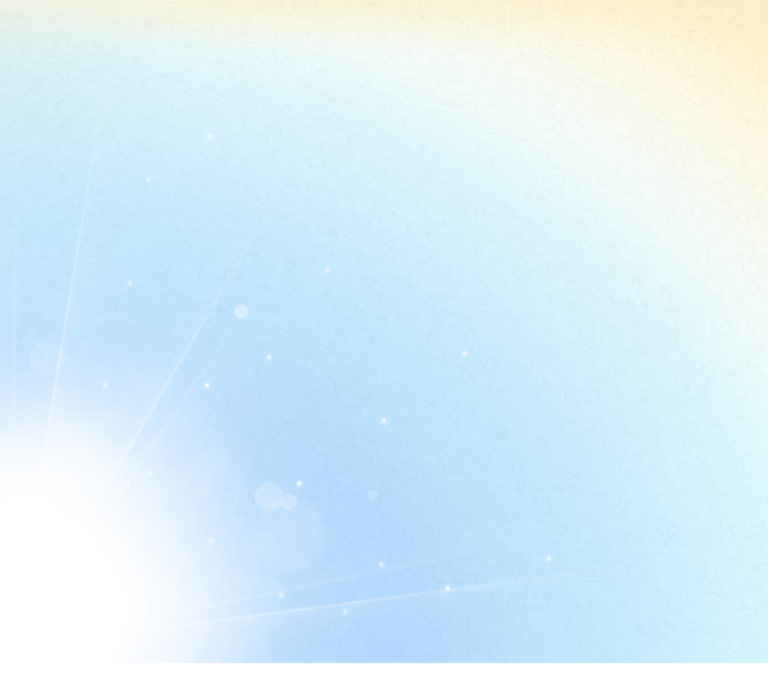
Reproduce this background procedurally as a WebGL 2 fragment shader.

```glsl
#version 300 es
precision highp float;
// Bright morning sky: an elliptical colour ramp runs from blue to pale gold,
// a white glow fills the lower left corner and sends out thin light rays,
// with soft discs, scattered sparkles and faint broken contour lines on top.
#define SKY_RADII vec2(1.16, 0.90)
#define GLOW_CENTER vec2(0.03, 0.12)
#define RAY_SOURCE vec2(0.018, 0.048)
#define RAY_STRENGTH 0.30
#define SPARKLE_COUNT 18
#define SPARKLE_SIZE 0.0034
#define GRAIN 0.012
#define CONTOUR_DEPTH 0.014
#define STRIP_HEIGHT 0.025

uniform vec2 u_resolution;
out vec4 fragColor;

float hash(vec2 p) {
    p = fract(p * vec2(0.1031, 0.1137));
    p += dot(p, p.yx + 33.33);
    return fract((p.x + p.y) * p.x * 97.3);
}

float noise(vec2 p) {
    vec2 cell = floor(p), f = fract(p);
    f = f * f * (3.0 - 2.0 * f);
    return mix(mix(hash(cell), hash(cell + vec2(1, 0)), f.x),
               mix(hash(cell + vec2(0, 1)), hash(cell + vec2(1, 1)), f.x), f.y);
}

// Background ramp, measured outward from the lower left corner
vec3 skyColor(vec2 p) {
    float d = length(p / SKY_RADII);
    vec3 c = vec3(0.69, 0.845, 0.99);
    c = mix(c, vec3(0.75, 0.895, 0.985), smoothstep(0.46, 0.74, d));
    c = mix(c, vec3(0.85, 0.955, 0.983), smoothstep(0.70, 1.02, d));
    c = mix(c, vec3(0.95, 0.98, 0.97), smoothstep(0.97, 1.16, d));
    c = mix(c, vec3(0.985, 0.972, 0.90), smoothstep(1.12, 1.32, d));
    c = mix(c, vec3(0.995, 0.935, 0.765), smoothstep(1.24, 1.50, d));
    // Warm band along the top, aqua at the right, grey-blue at the left
    float band = smoothstep(0.91, 1.01, p.y) * mix(0.3, 0.7, smoothstep(0.0, 0.4, p.x));
    c = mix(c, vec3(0.975, 0.935, 0.78), band);
    c += vec3(-0.01, 0.01, 0.008) * smoothstep(0.8, 1.13, p.x) * smoothstep(0.6, 0.2, p.y);
    float corner = smoothstep(0.3, 0.0, p.x) * smoothstep(0.7, 0.86, p.y);
    return c - vec3(0.015, 0.015, 0.025) * corner;
}

// Thin broken lines that follow the colour ramp, over a soft grain
float texture_(vec2 p) {
    float phase = 34.0 * length(p / SKY_RADII)
                + 2.2 * noise(p * 38.0) + 1.1 * noise(p * 90.0 + 5.0);
    float width = 0.09 + 0.6 * fwidth(phase);
    float line = smoothstep(width, 0.0, abs(fract(phase) - 0.5));
    line *= smoothstep(0.25, 0.6, noise(p * 55.0 + 19.0));
    return GRAIN * (noise(p * 150.0) - 0.5) + CONTOUR_DEPTH * (0.2 - line);
}

// One beam: a crisp bright edge with a soft veil on one side
float beam(vec2 q, float angle, float reach, float side) {
    vec2 dir = vec2(cos(angle), sin(angle));
    float along = dot(q, dir);
    float across = side * (dir.x * q.y - dir.y * q.x);
    float edge = exp(-pow(across / 0.0021, 2.0));
    float veil = smoothstep(-0.002, 0.002, across) * exp(-max(across, 0.0) / 0.022);
    float fade = smoothstep(0.12, 0.32, along) * smoothstep(reach, reach * 0.4, along);
    return (0.8 * edge + 0.5 * veil) * fade;
}

// Three pairs of beams, each pair with one strong and one weak member
float rays(vec2 p) {
    float light = 0.0;
    for (int i = 0; i < 6; i++) {
        float k = float(i / 2);
        float side = float(i % 2) * 2.0 - 1.0;
        float strong = mod(k + float(i % 2), 2.0) < 0.5 ? 1.0 : 0.0;
        float center = 0.167 + 1.013 * k - 0.177 * k * k;
        float halfGap = 0.036 + 0.02 * k * (k - 1.0);
        float reach = 0.92 - 0.36 * k + 0.165 * k * k + 0.1 * strong;
        light += beam(p - RAY_SOURCE, center + side * halfGap, reach, side) * mix(0.5, 1.0, strong);
    }
    return light * RAY_STRENGTH;
}

float disc(vec2 p, vec2 center, float radius) {
    return smoothstep(radius, radius * 0.7, length(p - center));
}

// Small lights spread evenly around the ray source
float sparkles(vec2 p) {
    float light = 0.0;
    for (int i = 0; i < SPARKLE_COUNT; i++) {
        vec2 s = fract(float(i) * vec2(0.7549, 0.5698) + vec2(0.06, 0.35));
        float angle = 0.02 + 1.45 * s.x;
        vec2 center = RAY_SOURCE + (0.30 + 0.55 * s.y) * vec2(cos(angle), sin(angle));
        float d = length(p - center) / SPARKLE_SIZE;
        light += (0.9 * exp(-d * d) + 0.1 * exp(-d * 0.5)) * mix(0.5, 1.0, fract(float(i) * 0.71));
    }
    return light;
}

void main() {
    vec2 p = gl_FragCoord.xy / u_resolution.y;
    vec3 color = skyColor(p) + texture_(p);
    // Corner glow with an uneven rim and a wide haze
    float r = length(p - GLOW_CENTER) + 0.04 * (noise(p * 9.0) - 0.5) + 0.012 * (noise(p * 40.0) - 0.5);
    color = mix(color, vec3(1.0), max(smoothstep(0.48, 0.13, r), 0.22 * smoothstep(0.58, 0.28, r)));
    // Soft discs
    float bokeh = 0.40 * disc(p, vec2(0.355, 0.542), 0.012) + 0.22 * disc(p, vec2(0.396, 0.270), 0.025)
                + 0.20 * disc(p, vec2(0.425, 0.262), 0.014) + 0.11 * disc(p, vec2(0.426, 0.214), 0.062)
                + 0.13 * disc(p, vec2(0.069, 0.474), 0.030) + 0.18 * disc(p, vec2(0.548, 0.272), 0.009);
    color = mix(color, vec3(1.0), clamp(rays(p) + bokeh + sparkles(p), 0.0, 1.0));
    // White strip along the bottom
    float pixel = 1.0 / u_resolution.y;
    color = mix(vec3(1.0), color, smoothstep(-pixel, pixel, p.y - STRIP_HEIGHT));
    fragColor = vec4(clamp(color, 0.0, 1.0), 1.0);
}
```
